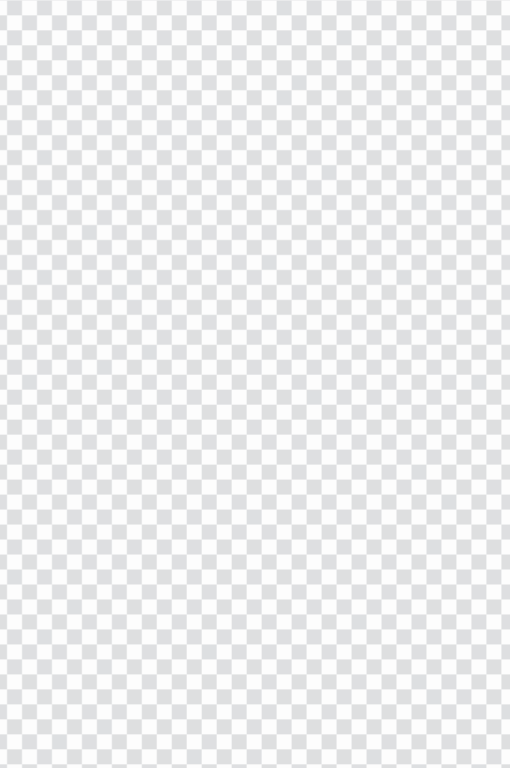
Reproduce this pattern procedurally as a WebGL 2 fragment shader.

```glsl
#version 300 es
precision highp float;
// Fine checkerboard of pale grey and near-white squares, with faint tint drift.

#define ROWS 51.27                       // squares down the canvas height
#define SHIFT vec2(0.47, 0.02)           // grid start from the top left, in squares
#define SOFTNESS 0.05                    // half width of an edge, in squares
#define TINT_DRIFT 0.006                 // colour variation between squares
#define WHITE vec3(0.994, 0.994, 0.994)
#define GREY vec3(0.870, 0.875, 0.880)

uniform vec2 u_resolution;
out vec4 fragColor;

float hash(vec2 p) {
    vec3 q = fract(p.xyx * 0.1031);
    q += dot(q, q.yzx + 33.33);
    return fract((q.x + q.y) * q.z);
}

// Square wave of +1 and -1 that ramps through 0 at each whole number.
vec2 squareWave(vec2 p, float halfWidth) {
    vec2 edgeDistance = 0.5 - abs(fract(p) - 0.5);
    vec2 side = 1.0 - 2.0 * mod(floor(p), 2.0);
    return side * clamp(edgeDistance / halfWidth, 0.0, 1.0);
}

void main() {
    // Grid coordinates in squares, counted from the top left
    vec2 fromTop = vec2(gl_FragCoord.x, u_resolution.y - gl_FragCoord.y);
    float squaresPerPixel = ROWS / u_resolution.y;
    vec2 grid = fromTop * squaresPerPixel - SHIFT;

    // Checker: the product of two waves is +1 on grey squares
    vec2 wave = squareWave(grid, max(SOFTNESS, 0.5 * squaresPerPixel));
    float greyCover = 0.5 + 0.5 * wave.x * wave.y;

    // Slight warm or cool drift in each grey square
    float drift = (hash(floor(grid) + 7.0) - 0.5) * TINT_DRIFT;
    vec3 grey = GREY + drift * vec3(-0.5, 0.0, 1.0);

    fragColor = vec4(mix(WHITE, grey, greyCover), 1.0);
}
```
